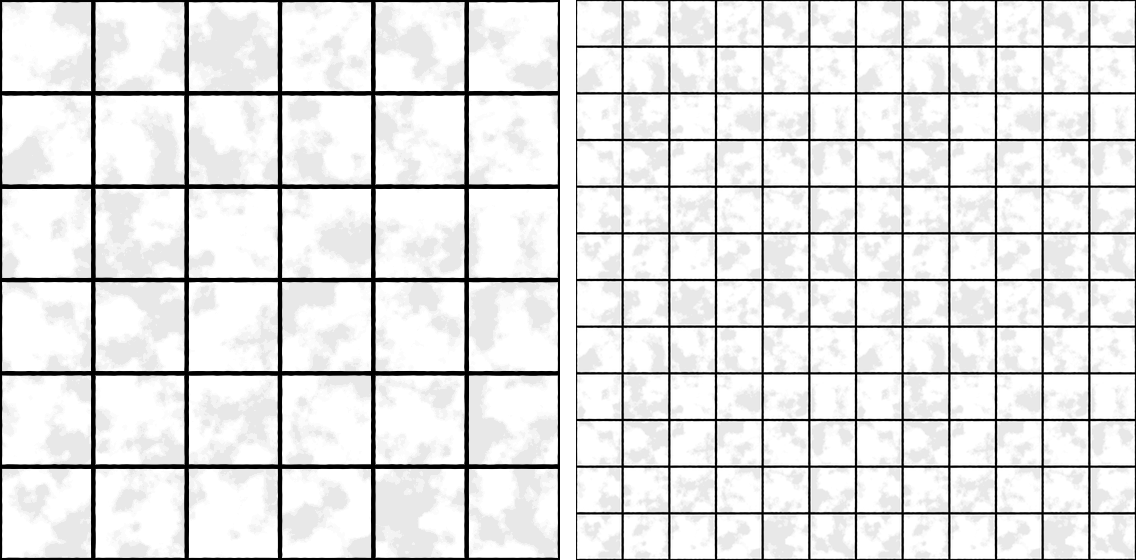
Left: one tile. Right: repeated 2 by 2.
A three.js fragment shader for this pattern:

```glsl
varying vec2 vUv;

const float REPEATS = 6.0;          // tiles across and down
const float GROUT_WIDTH = 0.0080;   // canvas units
const float GROUT_WOBBLE = 0.0007;  // raggedness of the grout edge
const float EDGE_SOFTNESS = 0.0010;
const float WOBBLE_SCALE = 22.0;    // wobbles per tile side
const float CLOUD_SCALE = 3.2;      // large clouds per tile side
const float CLOUD_GAIN = 0.54;
const float BAND_SOFTNESS = 0.008;
const vec3 BAND_LEVELS = vec3(0.485, 0.53, 0.585);
const vec3 BAND_SHADES = vec3(0.015, 0.032, 0.042);
const vec3 TILE_COLOR = vec3(1.0);
const vec3 GROUT_COLOR = vec3(0.0);

float hash(vec2 p) {
  vec3 q = fract(p.xyx * 0.1031);
  q += dot(q, q.yzx + 33.33);
  return fract((q.x + q.y) * q.z);
}

float valueNoise(vec2 p) {
  vec2 i = floor(p);
  vec2 f = fract(p);
  f = f * f * (3.0 - 2.0 * f);
  float low = mix(hash(i), hash(i + vec2(1.0, 0.0)), f.x);
  float high = mix(hash(i + vec2(0.0, 1.0)), hash(i + vec2(1.0, 1.0)), f.x);
  return mix(low, high, f.y);
}

// Rotated octaves, normalised to 0..1
float cloudNoise(vec2 p) {
  const mat2 turn = mat2(1.6, 1.2, -1.2, 1.6);
  float sum = 0.0;
  float total = 0.0;
  float weight = 1.0;
  for (int octave = 0; octave < 6; octave++) {
    sum += weight * valueNoise(p);
    total += weight;
    weight *= CLOUD_GAIN;
    p = turn * p + 17.3;
  }
  return sum / total;
}

// Stepped grey clouds with ragged outlines
float cloudShade(vec2 p) {
  vec3 bands = smoothstep(BAND_LEVELS - BAND_SOFTNESS,
                          BAND_LEVELS + BAND_SOFTNESS, vec3(cloudNoise(p)));
  return dot(bands, BAND_SHADES);
}

void main() {
  vec2 grid = vUv * REPEATS;
  vec2 local = fract(grid);
  vec2 tile = mod(floor(grid), REPEATS);

  // Each tile reads its own patch of noise
  vec2 seed = 40.0 + 150.0 * vec2(hash(tile + 3.7), hash(tile + 71.9));

  // Grout centred on the tile borders
  vec2 border = min(local, 1.0 - local) / REPEATS;
  float wobble = valueNoise(local * WOBBLE_SCALE + seed) - 0.5;
  float edge = min(border.x, border.y) - 0.5 * GROUT_WIDTH - wobble * GROUT_WOBBLE;
  float tileMask = smoothstep(-EDGE_SOFTNESS, EDGE_SOFTNESS, edge);

  vec3 marble = TILE_COLOR - cloudShade(local * CLOUD_SCALE + seed);
  gl_FragColor = vec4(mix(GROUT_COLOR, marble, tileMask), 1.0);
}
```
